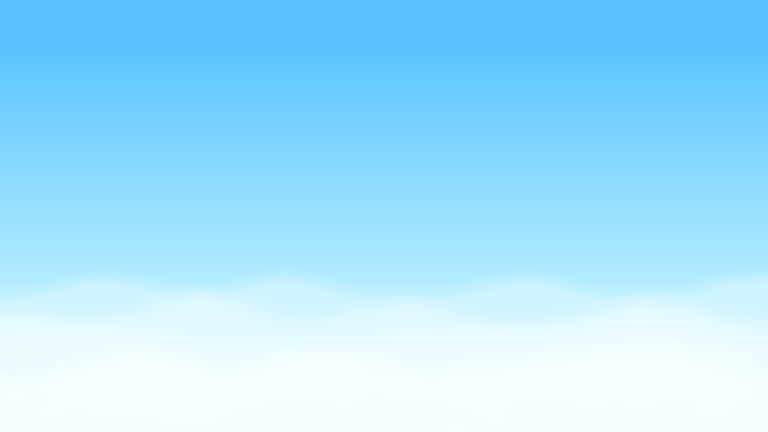
Reproduce this background procedurally as a WebGL 2 fragment shader.

```glsl
#version 300 es
precision highp float;
// Clear blue sky fading down to soft, layered banks of white cloud.

uniform vec2 u_resolution;
out vec4 fragColor;

const vec3 SKY_TOP = vec3(0.352, 0.768, 1.0);
const vec3 SKY_LOW = vec3(0.705, 0.925, 1.0);
const vec3 HAZE = vec3(0.815, 0.957, 1.0);
const vec3 MIST = vec3(0.878, 0.975, 1.0);
const vec3 CLOUD = vec3(0.937, 0.989, 1.0);
const vec3 WHITE = vec3(0.965, 0.995, 1.0);

vec2 gradientAt(vec2 cell) {
    float h = fract(sin(dot(cell, vec2(127.1, 311.7))) * 43758.5);
    float angle = 6.28318 * h;
    return vec2(cos(angle), sin(angle));
}

float gradientNoise(vec2 p) {
    vec2 cell = floor(p);
    vec2 f = p - cell;
    vec2 blend = f * f * f * (f * (f * 6.0 - 15.0) + 10.0);
    vec2 x = vec2(1.0, 0.0);
    float a = dot(gradientAt(cell), f);
    float b = dot(gradientAt(cell + x), f - x);
    float c = dot(gradientAt(cell + x.yx), f - x.yx);
    float d = dot(gradientAt(cell + 1.0), f - 1.0);
    return mix(mix(a, b, blend.x), mix(c, d, blend.x), blend.y);
}

float fbm(vec2 p, int octaves) {
    float sum = 0.0;
    float gain = 0.5;
    for (int i = 0; i < octaves; i++) {
        sum += gain * gradientNoise(p);
        p = p * 2.03 + 17.0;
        gain *= 0.5;
    }
    return sum;
}

// Height of a cloud bank: four rounded crests rising from a base line
float crestLine(float x, float base, vec4 centers, vec4 rises, float width) {
    vec4 d = (vec4(x) - centers) / width;
    return base + dot(rises, exp(-d * d));
}

// Opacity of a bank, fading in below its crest
float bank(vec2 uv, float crest, float softness, float wobble) {
    return smoothstep(-0.012, softness, crest + wobble - uv.y);
}

void main() {
    vec2 uv = gl_FragCoord.xy / u_resolution;
    vec2 p = vec2(uv.x * u_resolution.x / u_resolution.y, uv.y);

    // Sky
    vec3 color = mix(SKY_LOW, SKY_TOP, clamp((uv.y - 0.34) / 0.55, 0.0, 1.0));

    // Cloud banks, from the farthest to the nearest
    float wobble = 0.012 * fbm(p * vec2(7.0, 12.0), 4);
    float far = crestLine(uv.x, 0.337, vec4(0.137, 0.371, 0.684, 0.99),
        vec4(0.037, 0.037, 0.035, 0.042), 0.078);
    color = mix(color, HAZE, bank(uv, far, 0.05, wobble));

    float middle = crestLine(uv.x, 0.275, vec4(0.0, 0.26, 0.52, 0.85),
        vec4(0.025, 0.065, 0.045, 0.055), 0.09);
    color = mix(color, MIST, bank(uv, middle, 0.055, wobble));

    float near = crestLine(uv.x, 0.235, vec4(0.02, 0.15, 0.58, 0.84),
        vec4(0.03, 0.025, 0.025, 0.055), 0.12);
    color = mix(color, CLOUD, bank(uv, near, 0.08, wobble));

    float front = crestLine(uv.x, 0.13, vec4(0.17, 0.43, 0.68, 0.86),
        vec4(0.075, 0.085, 0.055, 0.085), 0.11);
    color = mix(color, WHITE, bank(uv, front, 0.09, wobble));

    // Faint billows and a cool tint at the foot of the clouds
    float depth = 1.0 - smoothstep(0.12, 0.3, uv.y);
    color += 0.012 * depth * fbm(p * vec2(4.0, 7.0) + 5.0, 4);
    color -= vec3(0.013, 0.004, 0.005) * (1.0 - smoothstep(0.0, 0.13, uv.y));

    fragColor = vec4(clamp(color, 0.0, 1.0), 1.0);
}
```
